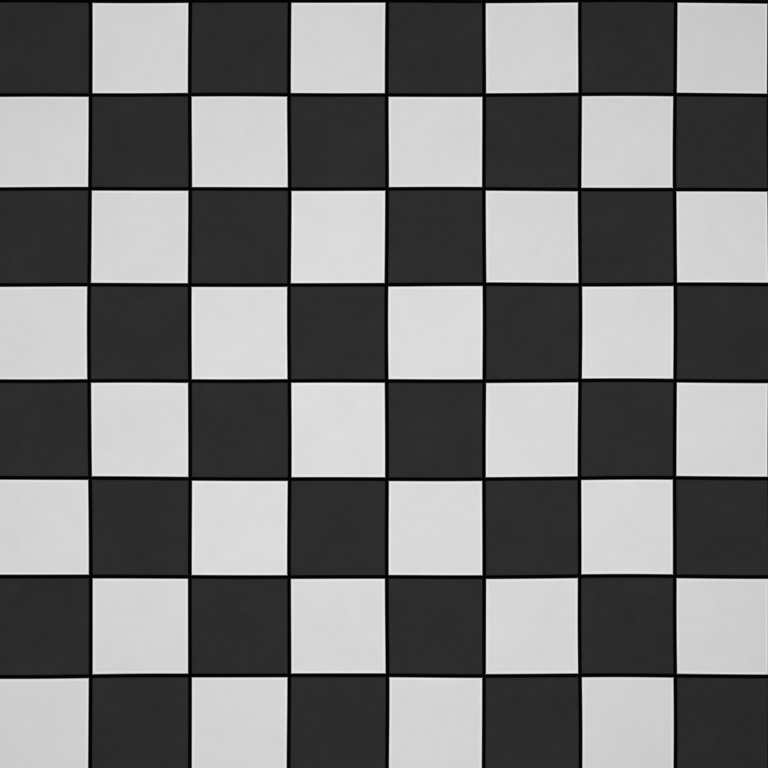
Write a WebGL 1 fragment shader that draws this pattern.

```glsl
precision highp float;
// An eight by eight checkerboard of pale and charcoal tiles with thin black joints.
// A quadratic warp narrows the tiles towards the upper right, gradient noise bends
// the joints slightly, and a soft vignette darkens the outer tiles.
uniform vec2 u_resolution;

#define PITCH vec2(0.12695, 0.1261)  // tile size at the middle of the board
#define BOARD_MIDDLE vec2(0.5039)    // crossing of the fourth joints
#define SQUEEZE 0.0051               // shrinking of tiles to the upper right
#define WOBBLE 0.0022                // bending of the joints
#define JOINT_HALF 0.0023            // half width of a joint
#define EDGE_SOFT 0.0014             // softness of the joint edges
#define RIM_GAIN 0.045               // brightening at the rim of pale tiles
#define PALE 0.858
#define CHARCOAL 0.178
#define JOINT_BLACK 0.012
#define VIGNETTE 0.17
#define GRAIN 0.010

float hash(vec2 p) {
    return fract(sin(dot(p, vec2(127.1, 311.7))) * 43758.55);
}

vec2 gradientAt(vec2 cell) {
    float angle = 6.28318 * hash(cell);
    return vec2(cos(angle), sin(angle));
}

float gradientNoise(vec2 p) {
    vec2 i = floor(p);
    vec2 f = p - i;
    vec2 w = f * f * f * (f * (f * 6.0 - 15.0) + 10.0);
    float a = dot(gradientAt(i), f);
    float b = dot(gradientAt(i + vec2(1.0, 0.0)), f - vec2(1.0, 0.0));
    float c = dot(gradientAt(i + vec2(0.0, 1.0)), f - vec2(0.0, 1.0));
    float d = dot(gradientAt(i + vec2(1.0, 1.0)), f - vec2(1.0, 1.0));
    return mix(mix(a, b, w.x), mix(c, d, w.x), w.y);
}

// Canvas position to tile coordinates; whole numbers lie on the joints.
vec2 tileCoords(vec2 uv) {
    vec2 bend = vec2(gradientNoise(uv * 4.3 + 7.0), gradientNoise(uv * 4.3 + 31.0));
    vec2 t = (uv + WOBBLE * bend - BOARD_MIDDLE) / PITCH;
    return t + SQUEEZE * t * t + 4.0;
}

void main() {
    vec2 uv = gl_FragCoord.xy / u_resolution;
    vec2 tile = tileCoords(uv);
    vec2 id = floor(tile);
    float isDark = mod(id.x + id.y, 2.0);

    // Distance to the nearest joint, in canvas units
    vec2 toJoint = (0.5 - abs(fract(tile) - 0.5)) * PITCH;
    float dist = min(toJoint.x, toJoint.y);

    // Tile tone with a small shift per tile and fine surface grain
    float tone = mix(PALE, CHARCOAL, isDark);
    tone *= 1.0 + 0.014 * (hash(id + 3.0) - 0.5);
    tone += GRAIN * (gradientNoise(uv * 75.0) + gradientNoise(uv * 19.0));

    // Light falls off towards the corners and the top
    vec2 offset = uv - vec2(0.46, 0.47);
    tone *= 1.0 - VIGNETTE * dot(offset, offset);

    // Bright rim on pale tiles
    float rim = 1.0 - smoothstep(0.0045, 0.0068, dist);
    tone += RIM_GAIN * rim * (1.0 - isDark);

    // Black joints
    float soft = max(EDGE_SOFT, 0.7 / min(u_resolution.x, u_resolution.y));
    float surface = smoothstep(JOINT_HALF - soft, JOINT_HALF + soft, dist);
    gl_FragColor = vec4(vec3(mix(JOINT_BLACK, tone, surface)), 1.0);
}
```
